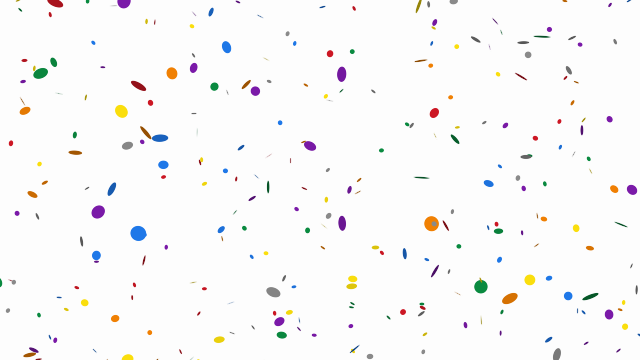
Reproduce this pattern procedurally as a WebGL 2 fragment shader.

```glsl
#version 300 es
precision highp float;

uniform vec2 u_resolution;
out vec4 fragColor;

// Lengths are fractions of the canvas height
const int LAYERS = 4;
const float CELL_SIZE = 0.1;
const float FILL_CHANCE = 0.38;
const float MIN_RADIUS = 0.0066;
const float MAX_RADIUS = 0.024;
const float SIZE_SKEW = 4.5;
const float MIN_SQUASH = 0.1;
const float SQUASH_SKEW = 1.25;
const float EDGE_ON_SHADE = 0.58;
const float EDGE_PIXELS = 1.2;
const float TAU = 6.2831853;

const vec3 PAPER = vec3(0.992);
const int COLOUR_COUNT = 7;
const vec3 CONFETTI[COLOUR_COUNT] = vec3[COLOUR_COUNT](
    vec3(0.80, 0.09, 0.14),  // red
    vec3(0.94, 0.50, 0.01),  // orange
    vec3(0.98, 0.87, 0.05),  // yellow
    vec3(0.04, 0.54, 0.25),  // green
    vec3(0.12, 0.47, 0.91),  // blue
    vec3(0.48, 0.10, 0.66),  // purple
    vec3(0.54, 0.54, 0.54)   // grey
);

float hash(vec2 cell, float seed) {
    return fract(sin(dot(vec3(cell, seed), vec3(12.9898, 78.233, 37.719))) * 43758.5453);
}

vec2 rotate(vec2 v, float angle) {
    float c = cos(angle), s = sin(angle);
    return vec2(c * v.x + s * v.y, c * v.y - s * v.x);
}

// Approximate signed distance to an ellipse with the given half axes
float ellipseDistance(vec2 p, vec2 axes) {
    vec2 scaled = p / axes;
    float slope = 2.0 * length(scaled / axes);
    return (dot(scaled, scaled) - 1.0) / max(slope, 1e-4);
}

// Colour and coverage of the tilted disc that belongs to one cell
vec4 confettiPiece(vec2 p, vec2 cell, float seed, float edge) {
    if (hash(cell, seed) > FILL_CHANCE) return vec4(0.0);

    vec2 centre = (cell + vec2(hash(cell, seed + 1.0), hash(cell, seed + 2.0))) * CELL_SIZE;
    float radius = mix(MIN_RADIUS, MAX_RADIUS, pow(hash(cell, seed + 3.0), SIZE_SKEW));
    float squash = mix(MIN_SQUASH, 1.0, pow(hash(cell, seed + 4.0), SQUASH_SKEW));
    vec2 axes = radius * vec2(1.0, squash);

    vec2 local = rotate(p - centre, TAU * hash(cell, seed + 5.0));
    float coverage = smoothstep(0.5 * edge, -0.5 * edge, ellipseDistance(local, axes));
    coverage *= min(1.0, 2.0 * axes.y / edge);  // slivers thinner than the edge fade

    int index = int(hash(cell, seed + 6.0) * float(COLOUR_COUNT));
    float shade = mix(EDGE_ON_SHADE, 1.0, smoothstep(0.1, 0.75, squash));
    return vec4(CONFETTI[min(index, COLOUR_COUNT - 1)] * shade, coverage);
}

void main() {
    vec2 p = gl_FragCoord.xy / u_resolution.y;
    float edge = EDGE_PIXELS / u_resolution.y;
    vec3 colour = PAPER;

    // Each layer checks the four cells whose pieces can reach this point
    vec2 firstCell = floor(p / CELL_SIZE - 0.5);
    for (int layer = 0; layer < LAYERS; layer++) {
        float seed = 11.0 * float(layer) + 1.0;
        for (int i = 0; i < 4; i++) {
            vec2 cell = firstCell + vec2(i % 2, i / 2);
            vec4 piece = confettiPiece(p, cell, seed, edge);
            colour = mix(colour, piece.rgb, piece.a);
        }
    }

    fragColor = vec4(colour, 1.0);
}
```
